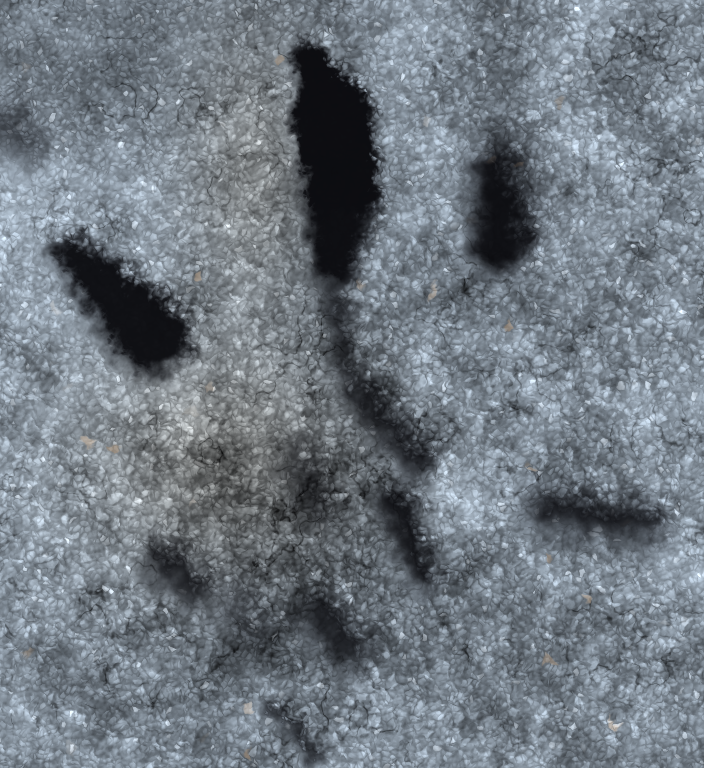
This texture is drawn by a Shadertoy shader. Its source:

```glsl
// Draws coarse grey sand pressed with a splayed set of dark, elongated hollows.
const float GRAIN_SCALE = 72.0;      // grains per canvas height
const float FINE_SCALE = 135.0;
const float GRIT_SCALE = 240.0;
const float BASE_LIGHT = 0.575;
const float GRAIN_CONTRAST = 0.42;
const float MOTTLE = 0.36;           // strength of clumps a few grains wide
const float EDGE_ROUGHNESS = 0.034;
const vec2 LIGHT_DIR = vec2(0.45, 0.89);
const vec3 COOL_TINT = vec3(0.92, 1.00, 1.08);
const vec3 WARM_TINT = vec3(0.98, 1.00, 1.00);
const vec3 HOLLOW_COLOR = vec3(0.045, 0.047, 0.062);
const vec3 PEBBLE_COLOR = vec3(0.68, 0.57, 0.46);
const mat2 TURN = mat2(0.8, 0.6, -0.6, 0.8);

vec2 hash22(vec2 p) {
    vec3 q = fract(p.xyx * vec3(0.1031, 0.1030, 0.0973));
    q += dot(q, q.yzx + 33.33);
    return fract((q.xx + q.yz) * q.zy);
}

float noise(vec2 p) {
    vec2 i = floor(p), f = fract(p);
    f = f * f * (3.0 - 2.0 * f);
    float low = mix(hash22(i).x, hash22(i + vec2(1, 0)).x, f.x);
    float high = mix(hash22(i + vec2(0, 1)).x, hash22(i + 1.0).x, f.x);
    return mix(low, high, f.y);
}

float fbm(vec2 p) {
    float sum = 0.0, amp = 0.533;
    for (int i = 0; i < 4; i++, amp *= 0.5) {
        sum += amp * noise(p);
        p = 2.0 * TURN * p + 7.3;
    }
    return sum;
}

// Rounded grains: x = shading around zero, y = grain body mask, z = grain id.
vec3 grains(vec2 p) {
    vec2 cell = floor(p), nearest = vec2(0), id = vec2(0);
    float d1 = 8.0, d2 = 8.0;
    for (int k = 0; k < 9; k++) {
        vec2 c = cell + vec2(k % 3 - 1, k / 3 - 1);
        vec2 offset = p - c - hash22(c);
        float d = length(offset);
        d2 = min(d2, max(d, d1));
        if (d < d1) { d1 = d; nearest = offset; id = c; }
    }
    vec2 rnd = hash22(id + 41.7);
    float body = smoothstep(0.0, 0.45, d2 - d1);
    float shade = 0.8 * (rnd.x - 0.5) + 0.5 * dot(nearest, LIGHT_DIR) + 0.35 * (0.4 - d1);
    return vec3(mix(-0.20, shade + 0.08, body), body, rnd.y);
}

float glow(vec2 p, vec2 center, vec2 radius) {
    vec2 q = (p - center) / radius;
    return exp(-dot(q, q));
}

// Fraction of light left by a tapered hollow from ends.xy to ends.zw.
float hollow(vec2 p, vec4 ends, float r0, float r1, float soft, float depth) {
    vec2 axis = ends.zw - ends.xy, q = p - ends.xy;
    float t = clamp(dot(q, axis) / dot(axis, axis), 0.0, 1.0);
    float d = length(q - axis * t) - mix(r0, r1, t);
    return 1.0 - depth * (1.0 - smoothstep(-soft, soft, d));
}

float hollows(vec2 p) {
    // Long upper hollow
    float lit = hollow(p, vec4(0.406, 0.920, 0.431, 0.850), 0.028, 0.050, 0.010, 0.99);
    lit = min(lit, hollow(p, vec4(0.431, 0.850, 0.442, 0.760), 0.050, 0.055, 0.012, 0.99));
    lit = min(lit, hollow(p, vec4(0.442, 0.760, 0.438, 0.645), 0.055, 0.024, 0.020, 0.98));
    // Left and right hollows
    lit *= hollow(p, vec4(0.092, 0.668, 0.197, 0.562), 0.024, 0.052, 0.018, 0.97);
    lit *= hollow(p, vec4(0.645, 0.785, 0.653, 0.685), 0.022, 0.043, 0.026, 0.95);
    lit *= hollow(p, vec4(0.655, 0.820, 0.665, 0.730), 0.022, 0.045, 0.045, 0.40);
    lit *= hollow(p, vec4(0.715, 0.337, 0.845, 0.320), 0.024, 0.022, 0.035, 0.90);
    // Central crease
    lit *= hollow(p, vec4(0.440, 0.600, 0.455, 0.500), 0.018, 0.008, 0.024, 0.75);
    lit *= hollow(p, vec4(0.470, 0.485, 0.540, 0.405), 0.016, 0.024, 0.028, 0.85);
    lit *= hollow(p, vec4(0.515, 0.345, 0.552, 0.243), 0.022, 0.014, 0.022, 0.90);
    // Shallow lower dents
    lit *= hollow(p, vec4(0.213, 0.272, 0.250, 0.238), 0.022, 0.022, 0.026, 0.82);
    lit *= hollow(p, vec4(0.415, 0.200, 0.455, 0.160), 0.026, 0.026, 0.030, 0.78);
    lit *= hollow(p, vec4(0.385, 0.400, 0.412, 0.345), 0.018, 0.020, 0.035, 0.62);
    lit *= hollow(p, vec4(0.310, 0.210, 0.325, 0.185), 0.028, 0.025, 0.035, 0.45);
    lit *= hollow(p, vec4(0.352, 0.082, 0.408, 0.018), 0.006, 0.008, 0.014, 0.75);
    return lit * hollow(p, vec4(0.005, 0.835, 0.030, 0.815), 0.032, 0.028, 0.035, 0.52);
}

// Broad rises and dips of brightness across the sand.
float groundLight(vec2 p) {
    float light = BASE_LIGHT + 0.24 * (fbm(p * 8.0 + 3.0) - 0.5);
    light -= 0.13 * glow(p, vec2(0.15, 0.98), vec2(0.36, 0.14));
    light += 0.12 * glow(p, vec2(0.06, 0.74), vec2(0.17, 0.08));
    light += 0.07 * glow(p, vec2(0.01, 0.42), vec2(0.08, 0.20));
    light += 0.11 * glow(p, vec2(0.54, 0.78), vec2(0.05, 0.22));
    light += 0.13 * glow(p, vec2(0.60, 0.35), vec2(0.06, 0.06));
    light -= 0.13 * glow(p, vec2(0.36, 0.24), vec2(0.24, 0.20));
    return light - 0.12 * glow(p, vec2(0.44, 0.52), vec2(0.11, 0.13));
}

void mainImage(out vec4 fragColor, in vec2 fragCoord) {
    vec2 p = fragCoord / iResolution.y;
    vec2 warp = vec2(fbm(p * 55.0), fbm(p * 55.0 + 19.0)) - 0.5;
    vec3 coarse = grains(TURN * (p + 0.022 * warp) * GRAIN_SCALE + 90.0);
    vec3 fine = grains((p + 0.014 * warp.yx) * TURN * FINE_SCALE + 150.0);
    // Grain relief, finer at the upper left, gathered into uneven clumps
    float smoothArea = glow(p, vec2(0.12, 0.98), vec2(0.38, 0.25));
    float relief = mix(0.62, 0.25, smoothArea) * coarse.x + 0.48 * fine.x;
    relief += 0.26 * (noise(TURN * p * GRIT_SCALE) - 0.5);
    float clumps = (fbm(TURN * p * 27.0 + 11.0) - 0.5) * (1.0 - 0.5 * smoothArea);
    float wrinkle = 1.0 - smoothstep(0.0, 0.05, abs(fbm(p * 32.0 + 8.0) - 0.5));
    wrinkle *= smoothstep(0.45, 0.70, fbm(p * 14.0 + 31.0));
    float light = groundLight(p) + GRAIN_CONTRAST * relief + MOTTLE * clumps - 0.16 * wrinkle;
    // Tint, rare warm pebbles and pale glints
    float warmth = glow(p, vec2(0.29, 0.40), vec2(0.18, 0.16));
    warmth += 0.8 * glow(p, vec2(0.33, 0.78), vec2(0.09, 0.18));
    vec3 color = max(light, 0.06) * mix(COOL_TINT, WARM_TINT, min(warmth, 1.0));
    color = mix(color, PEBBLE_COLOR, 0.5 * coarse.y * smoothstep(0.994, 0.998, coarse.z));
    color += 0.18 * fine.y * smoothstep(0.94, 0.99, fine.z);
    // Ragged hollows swallow the light
    float lit = hollows(p + EDGE_ROUGHNESS * warp + 0.012 * relief);
    fragColor = vec4(clamp(mix(HOLLOW_COLOR, color, lit), 0.0, 1.0), 1.0);
}
```
